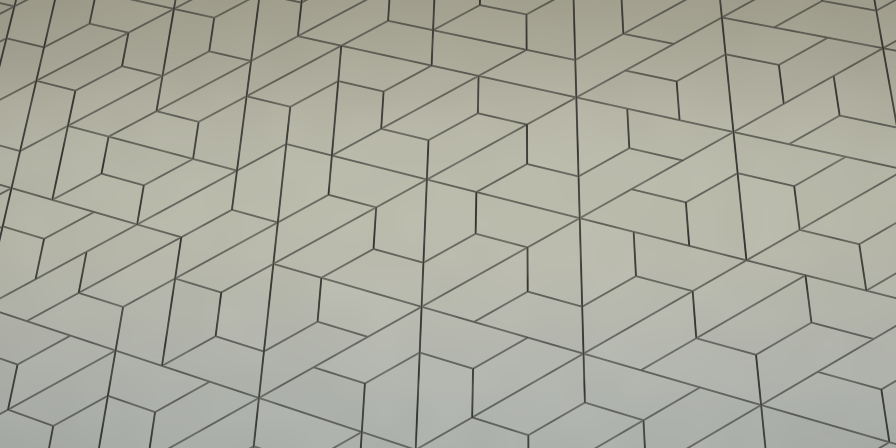
Reproduce this pattern procedurally as a Shadertoy shader.

```glsl
// A wall of pale trapezoid tiles with dark joints, seen in slight perspective.
// A triangular lattice is cut into pinwheels of three trapezoids; each tile is
// half of a hexagon, and some hexagons are re-cut along another diagonal.

const float THIRD = 1.0 / 3.0;
const float JOINT_HALF_WIDTH = 0.0021;

float hash(vec2 p) {
    vec3 q = fract(vec3(p.xyx) * vec3(0.1031, 0.1030, 0.0973));
    q += dot(q, q.yzx + 33.33);
    return fract((q.x + q.y) * q.z);
}

float valueNoise(vec2 p) {
    vec2 i = floor(p), f = fract(p);
    f = f * f * (3.0 - 2.0 * f);
    return mix(mix(hash(i), hash(i + vec2(1, 0)), f.x),
               mix(hash(i + vec2(0, 1)), hash(i + vec2(1, 1)), f.x), f.y);
}

// Canvas point to lattice coordinates, by inverting a projective map
vec2 canvasToLattice(vec2 p) {
    const vec2 node = vec2(1.294, 0.513);
    const vec2 across = vec2(0.356, -0.090), down = vec2(0.008, -0.285);
    const vec2 tilt = vec2(-0.0435, -0.0575);
    vec2 d = p - node;
    vec2 s = inverse(mat2(across - tilt.x * d, down - tilt.y * d)) * d;
    return vec2(s.x + s.y, -s.y);
}

// Signed offsets from the three lattice lines through the origin
vec3 axisOffsets(vec2 q) { return vec3(q.y, q.x + q.y, q.x); }

float hexNorm(vec2 q) {
    vec3 a = abs(axisOffsets(q));
    return max(a.x, max(a.y, a.z));
}

// Pinwheel handedness: two broad regions with a few strays
float handedness(vec2 cell) {
    float region = step(cell.x, cell.y);
    return hash(cell + 41.0) < 0.14 ? 1.0 - region : region;
}

// Step from a lower triangle's edge to the matching upper one
vec2 edgeShift(int k) {
    return k == 0 ? vec2(0, 1) : k == 2 ? vec2(1, 0) : vec2(0);
}

// Hexagon centre on edge k of a lower triangle
vec2 edgeCentre(int k, float t) {
    return k == 0 ? vec2(t, 0) : k == 1 ? vec2(1.0 - t, t) : vec2(0, 1.0 - t);
}

// Lattice distance to the tile's joints along each axis; tileId varies per tile
vec3 tileJoints(vec2 q, out float tileId) {
    vec2 cell = floor(q), f = q - cell;
    float upper = step(1.0, f.x + f.y);
    float t = mix(THIRD, 2.0 * THIRD, handedness(cell));

    // Nearest of the triangle's three hexagons
    int edge = 0;
    float best = 9.0;
    vec2 local = f;
    for (int k = 0; k < 3; k++) {
        vec2 r = f - edgeCentre(k, t) - upper * edgeShift(k);
        float n = hexNorm(r);
        if (n < best) { best = n; edge = k; local = r; }
    }

    // Re-cut whole hexagons now and then
    vec2 owner = cell + upper * edgeShift(edge);
    float pick = hash(owner * 3.0 + float(edge) * 17.0 + 5.0);
    bool whole = handedness(owner) == handedness(owner - edgeShift(edge));
    int cut = edge;
    if (whole && pick < 0.28) cut = (edge + (pick < 0.14 ? 1 : 2)) % 3;

    vec3 offsets = axisOffsets(local);
    vec3 joints = THIRD - abs(offsets);
    joints[cut] = min(joints[cut], abs(offsets[cut]));
    tileId = hash(owner * 5.0 + float(edge) * 29.0 + step(0.0, offsets[cut]) * 7.0);
    return joints;
}

// Warm dim top, bright middle, cool bottom
vec3 wallColour(vec2 p, float aspect) {
    vec3 c = mix(vec3(0.69, 0.705, 0.685), vec3(0.725, 0.725, 0.668),
                 smoothstep(0.0, 0.55, p.y));
    c = mix(c, vec3(0.655, 0.645, 0.575), smoothstep(0.6, 1.05, p.y));
    vec2 corner = vec2(p.x / aspect - 0.55, p.y - 0.45);
    return c * (1.02 - 0.17 * dot(corner, corner));
}

void mainImage(out vec4 fragColor, in vec2 fragCoord) {
    vec2 p = fragCoord / iResolution.y;
    vec2 q = canvasToLattice(p);

    // Convert lattice distances to canvas units
    vec3 gx = axisOffsets(dFdx(q)), gy = axisOffsets(dFdy(q));
    vec3 slope = sqrt(gx * gx + gy * gy) * iResolution.y;
    float tileId;
    vec3 dist = tileJoints(q, tileId) / slope;

    // Tile tone and faint mottling
    vec3 colour = wallColour(p, iResolution.x / iResolution.y);
    colour += 0.014 * (tileId - 0.5) + 0.012 * (valueNoise(p * 14.0) - 0.5);

    // Upright joints are darker than slanted ones
    float soft = 0.65 / iResolution.y;
    vec3 cover = 1.0 - smoothstep(JOINT_HALF_WIDTH - soft, JOINT_HALF_WIDTH + soft, dist);
    cover *= vec3(0.66, 0.95, 0.62) * (0.8 + 0.2 * valueNoise(p * 30.0));
    float ink = max(cover.x, max(cover.y, cover.z));
    fragColor = vec4(mix(colour, vec3(0.17, 0.17, 0.155), ink), 1.0);
}
```
